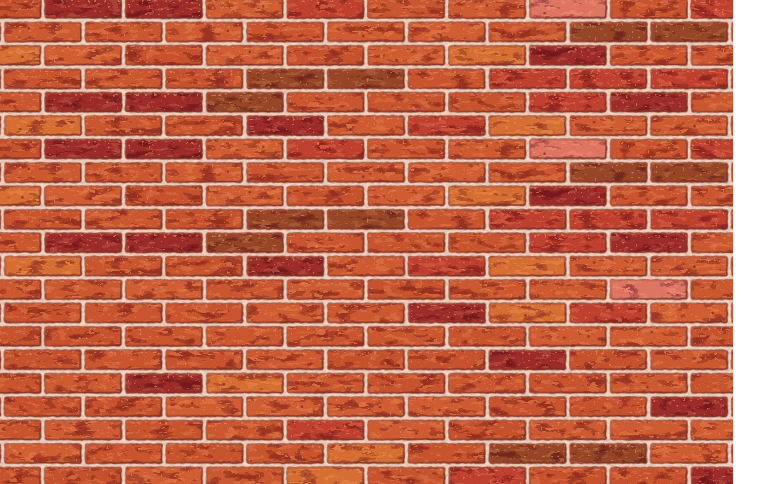
A Shadertoy shader for this texture:

```glsl
// Running-bond wall of weathered orange-red bricks with pale mortar and a blank strip at the right.

vec2 hash2(vec2 p) {
    vec3 a = fract(p.xyx * vec3(0.1031, 0.1030, 0.0973));
    a += dot(a, a.yzx + 33.33);
    return fract((a.xx + a.yz) * a.zy);
}

// Gradient noise, roughly -0.6 to 0.6
float corner(vec2 i, vec2 f, vec2 o) {
    float angle = 6.2832 * hash2(i + o).x;
    return dot(vec2(cos(angle), sin(angle)), f - o);
}

float noise(vec2 p) {
    vec2 i = floor(p), f = p - i;
    vec2 w = f * f * f * (f * (f * 6.0 - 15.0) + 10.0);
    return mix(mix(corner(i, f, vec2(0, 0)), corner(i, f, vec2(1, 0)), w.x),
               mix(corner(i, f, vec2(0, 1)), corner(i, f, vec2(1, 1)), w.x), w.y);
}

float fbm(vec2 p) {
    return noise(p) + 0.5 * noise(p * 2.03 + 7.7) + 0.25 * noise(p * 4.1 + 19.1);
}

float roundBox(vec2 p, vec2 halfSize, float radius) {
    vec2 e = abs(p) - halfSize + radius;
    return length(max(e, 0.0)) + min(max(e.x, e.y), 0.0) - radius;
}

// Fired clay tone: mostly orange, with some red, brown, amber and pink bricks
vec3 brickTone(float pick, float shade) {
    vec3 tone = mix(vec3(0.77, 0.31, 0.17), vec3(0.82, 0.37, 0.20), shade);
    if (pick < 0.16) tone = vec3(0.75, 0.25, 0.18);
    if (pick < 0.09) tone = vec3(0.61, 0.17, 0.16);
    if (pick < 0.035) tone = vec3(0.59, 0.27, 0.15);
    if (pick > 0.95) tone = vec3(0.84, 0.43, 0.20);
    if (pick > 0.988) tone = vec3(0.87, 0.46, 0.39);
    return tone;
}

void mainImage(out vec4 fragColor, in vec2 fragCoord) {
    vec2 uv = fragCoord / iResolution.xy;
    float aa = 20.667 / iResolution.y;

    // Courses counted from the top, every other one shifted by half a brick
    vec2 p = vec2(uv.x * 9.505 - 0.03, (1.0 - uv.y) * 20.667 + 0.133);
    float row = floor(p.y);
    p.x += 0.5 * mod(row + 1.0, 2.0);
    vec2 cell = floor(p);
    vec2 q = (p - cell - 0.5) * vec2(3.45, 1.0);

    // The upper twelve courses are two equal bands of six
    vec2 id = vec2(cell.x, row < 12.0 ? mod(row, 6.0) : row) + 5.0;
    vec2 rnd = hash2(id), rnd2 = hash2(id + 41.0);
    vec2 grain = q + rnd * 60.0 + 10.0;

    // Slightly ragged brick outline, d is negative inside
    float d = roundBox(q + vec2(0.02, 0.01) * (rnd2 - 0.5), vec2(1.635, 0.415), 0.09);
    d += 0.035 * noise(grain * 5.0);

    // Flat blotches of darker and lighter clay
    vec3 tone = brickTone(rnd.x, rnd.y);
    float blotch = fbm(grain * vec2(1.1, 2.6));
    float streak = fbm(grain * vec2(1.6, 4.5) + 31.0);
    vec3 brick = mix(tone, tone * vec3(0.84, 0.75, 0.83), smoothstep(0.13, 0.18, blotch));
    brick = mix(brick, tone * vec3(0.76, 0.58, 0.72), smoothstep(0.35, 0.40, blotch));
    brick = mix(brick, tone * 0.9 + vec3(0.12, 0.10, 0.07), smoothstep(0.24, 0.30, streak));

    // Pale chips, mostly along the upper edge, and a dark pit on some bricks
    float chip = noise(grain * vec2(7.0, 10.0)) + 0.22 * smoothstep(-0.15, -0.38, q.y);
    brick = mix(brick, vec3(0.90, 0.54, 0.38), 0.65 * smoothstep(0.40, 0.48, chip));
    vec2 pit = (rnd2 - 0.5) * vec2(2.4, 0.4);
    float pitMask = smoothstep(0.08, 0.03, length(q - pit)) * step(0.65, rnd.y);
    brick = mix(brick, vec3(0.45, 0.17, 0.12), 0.7 * pitMask);

    // Lit bevel at top left, shadowed rim at bottom right
    float side = smoothstep(-0.5, 0.5, q.y + 0.25 * q.x);
    float rim = smoothstep(-0.10, -0.02, d);
    vec3 rimTone = mix(vec3(0.70, 0.34, 0.25), vec3(0.48, 0.20, 0.16), side);
    brick = mix(brick, rimTone, rim * mix(0.45, 0.85, side));

    // Mortar, brown against the bricks and pale in the middle of the joint
    vec3 mortar = mix(vec3(0.66, 0.43, 0.36), vec3(0.93, 0.79, 0.72), smoothstep(0.0, 0.065, d));
    mortar *= 1.0 + 0.14 * noise(p * vec2(14.0, 6.0));

    vec3 color = mix(brick, mortar, smoothstep(-0.5 * aa, 0.5 * aa, d));

    // Blank strip to the right of the wall
    float edge = 0.5 / iResolution.x;
    color = mix(color, vec3(1.0), smoothstep(-edge, edge, uv.x - 0.9545));
    fragColor = vec4(clamp(color, 0.0, 1.0), 1.0);
}
```
